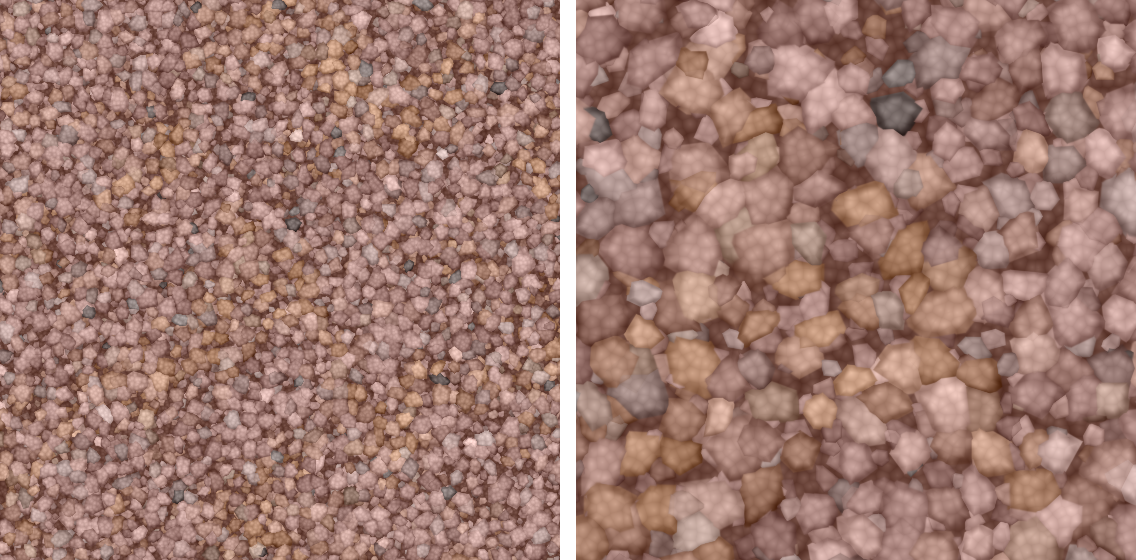
Left, the full canvas; right, a detail of the centre.
Write a three.js fragment shader that draws this texture.

```glsl
varying vec2 vUv;

const float TAU = 6.28319;
const vec3 MAUVE = vec3(0.0, -0.148, -0.172);
const vec3 OCHRE = vec3(0.015, -0.165, -0.30);
const vec3 SLATE = vec3(-0.06, -0.11, -0.12);
const vec3 CREVICE = vec3(0.40, 0.25, 0.21);

float hash(vec2 p, float seed) {
  vec3 q = fract(vec3(p.xyx + seed * 7.31) * vec3(0.1031, 0.1030, 0.0973));
  q += dot(q, q.yzx + 33.33);
  return fract((q.x + q.y) * q.z);
}

vec2 hash2(vec2 p, float seed) {
  return vec2(hash(p, seed), hash(p, seed + 0.57));
}

vec2 rotate(vec2 p, float angle) {
  float c = cos(angle), s = sin(angle);
  return vec2(c * p.x - s * p.y, s * p.x + c * p.y);
}

// Distance to the nearest scattered point
float cellular(vec2 p) {
  vec2 cell = floor(p);
  float nearest = 2.0;
  for (int y = -1; y <= 1; y++) {
    for (int x = -1; x <= 1; x++) {
      vec2 id = cell + vec2(float(x), float(y));
      nearest = min(nearest, length(id + hash2(id, 3.0) - p));
    }
  }
  return nearest;
}

// Broad drifts of warmer stones, from layered sines
float warmDrift(vec2 p) {
  float wave = sin(9.0 * p.x + 3.0 * sin(7.0 * p.y + 1.0));
  wave += sin(13.0 * p.y - 6.0 * p.x + 2.0 * sin(11.0 * p.x));
  wave += 0.7 * sin(31.0 * p.x + 2.0 * sin(23.0 * p.y));
  return wave / 2.7;
}

// Irregular polygon: about 1 on its rim
float stoneDistance(vec2 p, vec2 id) {
  float d = 0.8 * length(p);
  for (int i = 0; i < 6; i++) {
    float side = float(i);
    float angle = (side + 0.75 * hash(id, 10.0 + side)) * TAU / 6.0;
    float reach = mix(0.72, 1.1, hash(id, 20.0 + side));
    d = max(d, dot(p, vec2(cos(angle), sin(angle))) / reach);
  }
  return d;
}

vec3 stoneColor(vec2 id, vec2 centre, vec2 p, float d, float level) {
  vec2 tilt = hash2(id, 5.0) - 0.5 + vec2(-0.1, 0.3);
  float tone = 0.715 + 0.20 * (hash(id, 6.0) - 0.5) + 0.07 * (level - 0.5);
  tone += 0.12 * dot(p, tilt) - 0.20 * smoothstep(0.6, 1.2, d);
  float kind = hash(id, 7.0);
  tone += 0.13 * step(0.98, kind) - 0.12 * step(kind, 0.012);
  float warm = smoothstep(0.25, 1.1, warmDrift(centre) * 0.6 + hash(id, 8.0) * 0.75);
  vec3 tint = mix(MAUVE, OCHRE, warm * 0.75);
  float grey = smoothstep(0.7, 1.0, hash(id, 9.0)) * 0.55;
  tint = mix(tint, SLATE, max(grey, step(kind, 0.012)));
  return tone + tint;
}

// Adds one layer of overlapping stones, weighted by height
void addPile(vec2 uv, float scale, float base, float relief, float dim, inout vec4 sum) {
  vec2 p = uv * scale;
  vec2 cell = floor(p);
  for (int y = -1; y <= 1; y++) {
    for (int x = -1; x <= 1; x++) {
      vec2 id = cell + vec2(float(x), float(y));
      vec2 centre = id + mix(vec2(0.08), vec2(0.92), hash2(id, 1.0));
      float size = mix(0.37, 0.66, hash(id, 2.0));
      vec2 local = rotate(p - centre, TAU * hash(id, 4.0)) / size;
      local.x *= mix(1.0, 1.4, hash(id, 12.5));
      float d = stoneDistance(local, id);
      float level = hash(id, 0.3);
      float height = base + relief * level - 4.0 * max(d - 0.85, 0.0);
      vec3 color = stoneColor(id, centre / scale, (p - centre) / size, d, level);
      sum += vec4(color - dim, 1.0) * exp(12.0 * height);
    }
  }
}

void main() {
  vec4 sum = vec4(CREVICE, 1.0) * exp(-14.0);
  addPile(vUv + 3.7, 58.0, -0.95, 0.6, 0.10, sum);
  addPile(vUv, 39.0, 0.0, 0.9, 0.0, sum);
  vec3 color = sum.rgb / sum.a;

  // Mineral speckle on the stone faces
  float speckle = 0.47 - cellular(vUv * 150.0);
  speckle += 0.5 * (0.47 - cellular(vUv * 83.0 + 19.0));
  color += 0.15 * speckle;
  gl_FragColor = vec4(clamp(color, 0.0, 1.0), 1.0);
}
```
